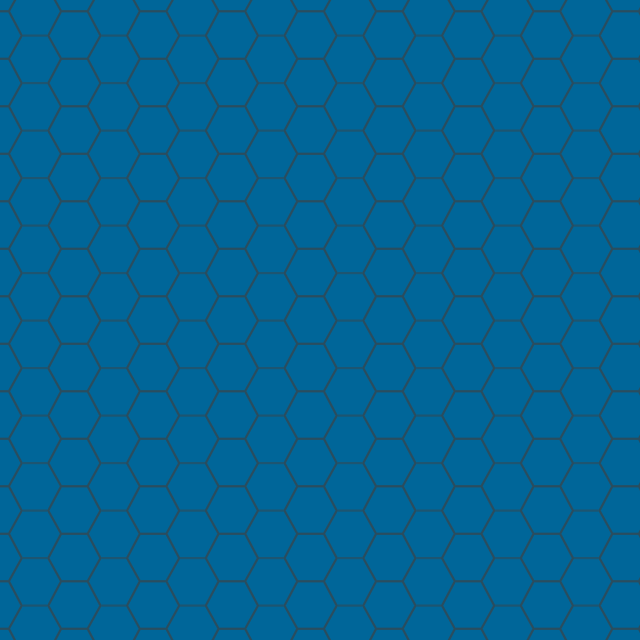
Reproduce this pattern procedurally as a WebGL 1 fragment shader.

```glsl
precision highp float;

// Honeycomb of thin grey strokes on flat blue, flat edges up and down.
// Mirror symmetry folds each two-column tile to a quarter cell, where
// three segments (two level edges and one slant) draw the whole mesh.

uniform vec2 u_resolution;

const float UNITS = 512.0;                   // design units per canvas height
const vec2  TILE = vec2(63.0, 38.0);         // repeat size, two hexagon columns
const vec2  CELL_CENTRE = vec2(28.0, 9.0);   // first hexagon, from the top left
const float HALF_EDGE = 10.6;                // half length of a level edge
const float TIP = 20.9;                      // hexagon centre to its side corner
const float SAG = 0.5;                       // downward shift of the even edges
const float LINE_WIDTH = 1.8;
const float LINE_OPACITY = 0.65;
const float EVEN_EDGE_OPACITY = 0.45;        // even-column level edges are fainter
const vec3  GROUND = vec3(0.0, 0.4, 0.6);
const vec3  LINE = vec3(0.25);

float segmentDistance(vec2 p, vec2 a, vec2 b) {
    vec2 along = b - a;
    float t = clamp(dot(p - a, along) / dot(along, along), 0.0, 1.0);
    return length(p - a - along * t);
}

// Antialiased coverage of a stroke at the given distance from its axis
float stroke(float dist, float pixel) {
    return clamp((0.5 * LINE_WIDTH - dist) / pixel + 0.5, 0.0, 1.0);
}

// Folds a point into the quarter cell around a hexagon centre
vec2 foldToQuarter(vec2 p) {
    vec2 halfTile = 0.5 * TILE;
    vec2 origin = halfTile - vec2(0.0, SAG);
    vec2 q = mod(p - CELL_CENTRE + origin, TILE) - origin;
    q.y -= SAG * abs(q.y) / halfTile.y;
    return abs(q);
}

void main() {
    float pixel = UNITS / u_resolution.y;
    vec2 fromTopLeft = vec2(gl_FragCoord.x, u_resolution.y - gl_FragCoord.y) * pixel;
    vec2 q = foldToQuarter(fromTopLeft);

    // Corners of the mesh inside the quarter cell
    vec2 halfTile = 0.5 * TILE;
    vec2 upper = vec2(HALF_EDGE, halfTile.y);
    vec2 side = vec2(TIP, 0.0);

    float evenEdge = segmentDistance(q, vec2(0.0, halfTile.y), upper);
    float slant = segmentDistance(q, upper, side);
    float oddEdge = segmentDistance(q, side, vec2(halfTile.x, 0.0));

    float ink = LINE_OPACITY * stroke(min(slant, oddEdge), pixel);
    ink = max(ink, EVEN_EDGE_OPACITY * stroke(evenEdge, pixel));

    gl_FragColor = vec4(mix(GROUND, LINE, ink), 1.0);
}
```
